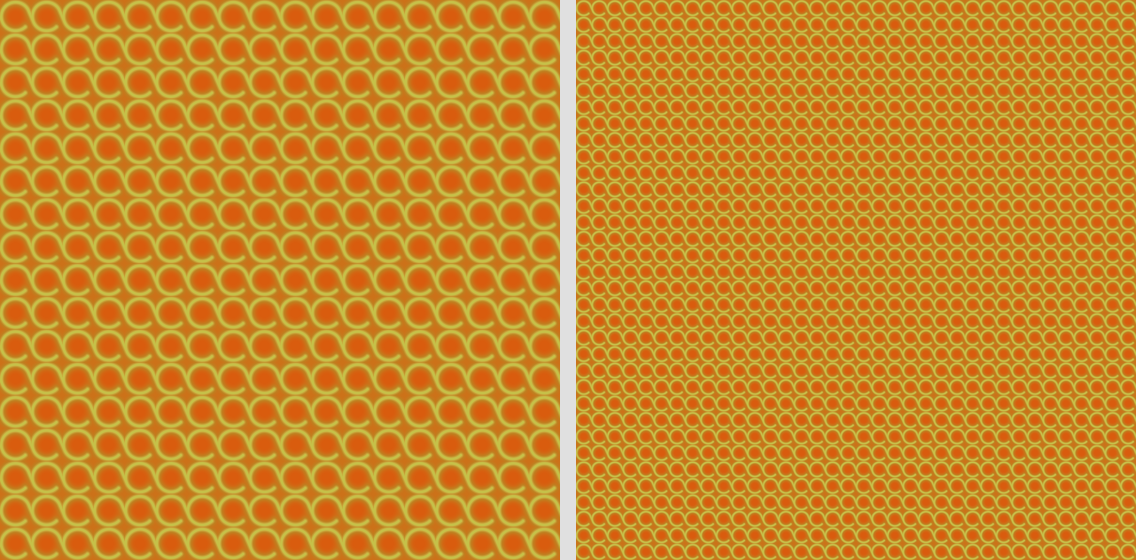
Left: one tile. Right: repeated 2 by 2.
A WebGL 2 fragment shader for this pattern:

```glsl
#version 300 es
precision highp float;
// Rows of open lime loops, each linked to the next by a slanted stroke, on glowing orange.
uniform vec2 u_resolution;
out vec4 fragColor;

const vec2 REPEATS = vec2(18.0, 17.0);   // loops across and down
// Lengths below are in cell widths, angles in radians
const float LOOP_RADIUS = 0.459;
const float TAIL_ANGLE = -0.82;          // free end, lower right
const float CORE_HALF_WIDTH = 0.012;
const float LINE_HALF_WIDTH = 0.066;
const float EDGE_SOFTNESS = 0.046;
const float HALO_REACH = 0.085;
const float EMBER_INNER = 0.12;
const float EMBER_OUTER = 0.44;

const vec3 EMBER = vec3(0.85, 0.36, 0.055);
const vec3 GROUND = vec3(0.80, 0.445, 0.098);
const vec3 HALO = vec3(0.725, 0.53, 0.14);
const vec3 LINE_FLANK = vec3(0.80, 0.69, 0.265);
const vec3 LINE_CORE = vec3(0.775, 0.755, 0.285);

vec2 onLoop(float angle) {
    return LOOP_RADIUS * vec2(cos(angle), sin(angle));
}

float segmentDistance(vec2 p, vec2 a, vec2 b) {
    vec2 ab = b - a;
    return length(p - a - ab * clamp(dot(p - a, ab) / dot(ab, ab), 0.0, 1.0));
}

// Distance to the arc running counterclockwise between two angles
float arcDistance(vec2 p, float startAngle, float endAngle) {
    float middle = 0.5 * (startAngle + endAngle);
    float halfSpan = 0.5 * (endAngle - startAngle);
    vec2 axis = vec2(cos(middle), sin(middle));
    vec2 q = vec2(dot(p, axis), abs(axis.x * p.y - axis.y * p.x));
    float angle = atan(q.y, q.x);
    return angle < halfSpan ? abs(length(q) - LOOP_RADIUS)
                            : length(q - onLoop(halfSpan));
}

// One loop and its tangent stroke to the neighbour on the right
float loopDistance(vec2 p) {
    float linkAngle = acos(2.0 * LOOP_RADIUS);
    vec2 linkStart = onLoop(linkAngle);
    vec2 linkEnd = vec2(1.0, 0.0) - linkStart;
    float arc = arcDistance(p, linkAngle, TAIL_ANGLE + 6.28319);
    return min(arc, segmentDistance(p, linkStart, linkEnd));
}

void main() {
    vec2 uv = gl_FragCoord.xy / u_resolution;
    vec2 cellSize = vec2(1.0, REPEATS.x / REPEATS.y);
    vec2 local = (fract(uv * REPEATS) - 0.5) * cellSize;

    // Nearest stroke among this cell and its neighbours
    float d = 1e3;
    for (int y = -1; y <= 1; y++) {
        for (int x = -1; x <= 1; x++) {
            d = min(d, loopDistance(local - vec2(x, y) * cellSize));
        }
    }

    // Orange glow inside each loop, olive halo beside the strokes
    vec3 color = mix(EMBER, GROUND, smoothstep(EMBER_INNER, EMBER_OUTER, length(local)));
    float beyondLine = max(d - LINE_HALF_WIDTH, 0.0) / HALO_REACH;
    color = mix(color, HALO, 0.75 * exp(-beyondLine * beyondLine));

    // Soft stroke with a brighter core
    float softness = max(EDGE_SOFTNESS, REPEATS.x / u_resolution.x);
    vec3 line = mix(LINE_CORE, LINE_FLANK, smoothstep(CORE_HALF_WIDTH, LINE_HALF_WIDTH, d));
    float coverage = 1.0 - smoothstep(LINE_HALF_WIDTH - softness, LINE_HALF_WIDTH + softness, d);
    color = mix(color, line, coverage);

    fragColor = vec4(color, 1.0);
}
```
